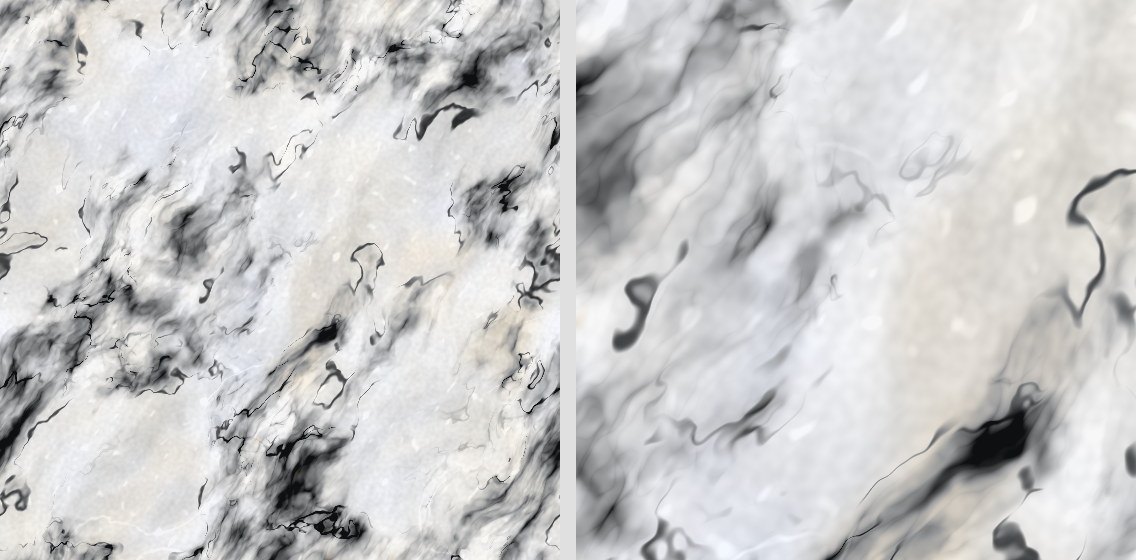
Left: the whole. Right: its middle third, enlarged.
Reproduce this texture procedurally as a WebGL 2 fragment shader.

```glsl
#version 300 es
precision highp float;
precision highp int;

uniform vec2 u_resolution;
out vec4 fragColor;

#define WHITE 0.915
#define WARP 0.035
#define GAIN 0.6
#define STREAK_CONTRAST 0.46
#define SEAM_CONTRAST 0.34
#define DETAIL_CONTRAST 0.36
#define VEIN_WIDTH 0.05
#define VEIN_DARKNESS 0.58
#define CLUMP_DARKNESS 0.42
#define GRAIN 0.026

// Integer lattices: first row runs across the grain, second along it
const mat2 CLAST = mat2(3, 1, -2, 2);
const mat2 STREAK = mat2(7, 2, -5, 2);
const mat2 CRACK = mat2(4, 3, -5, 2);
const mat2 DETAIL = mat2(13, 5, -9, 8);
const mat2 PATCH = mat2(4, 1, -1, 4);
const mat2 SPECK = mat2(113, 50, -53, 109);

// Random unit gradient for a wrapped cell
vec2 gradient(ivec2 cell, int seed) {
    uint h = uint(cell.x) * 1597u + uint(cell.y) * 51749u + uint(seed) * 7919u;
    h = (h ^ (h >> 15)) * 739391u;
    h = (h ^ (h >> 13)) * 974711u;
    h ^= h >> 16;
    float angle = float(h & 65535u) * 6.28319 / 65536.0;
    return vec2(cos(angle), sin(angle));
}

// Gradient noise on a skewed lattice that repeats over the unit square
float noise(vec2 uv, mat2 lattice, int seed) {
    vec2 p = lattice * uv;
    vec2 base = floor(p), f = p - base;
    vec2 s = f * f * f * (f * (f * 6.0 - 15.0) + 10.0);
    mat2 adjugate = mat2(lattice[1].y, -lattice[0].y, -lattice[1].x, lattice[0].x);
    int cells = int(round(determinant(lattice)));
    float sum = 0.0;
    for (int i = 0; i < 4; i++) {
        vec2 corner = vec2(i & 1, i >> 1);
        ivec2 id = (ivec2(round(adjugate * (base + corner))) + 4 * cells) % cells;
        vec2 w = mix(1.0 - s, s, corner);
        sum += w.x * w.y * dot(gradient(id, seed), f - corner);
    }
    return 1.5 * sum;
}

float fbm(vec2 uv, mat2 lattice, int octaves, int seed) {
    float sum = 0.0, amplitude = 1.0;
    for (int i = 0; i < octaves; i++) {
        sum += amplitude * noise(uv, lattice, seed + i);
        lattice *= 2.0;
        amplitude *= GAIN;
    }
    return sum;
}

// Sharp dark creases between pale lobes
float seams(vec2 uv, mat2 lattice, int octaves, int seed) {
    float sum = 0.0, amplitude = 1.0;
    for (int i = 0; i < octaves; i++) {
        sum += amplitude * 1.2 * (exp(-7.0 * abs(noise(uv, lattice, seed + i))) - 0.32);
        lattice *= 2.0;
        amplitude *= GAIN;
    }
    return sum;
}

// Thin line along the zero contour of a field
float contour(float field, float width) {
    return 1.0 - smoothstep(0.1 * width, width, abs(field));
}

void main() {
    vec2 uv = gl_FragCoord.xy / u_resolution + vec2(0.37, 0.18);

    // Bent coordinates: broad folds, then small jags
    vec2 bent = uv + WARP * vec2(fbm(uv, PATCH, 2, 211), fbm(uv, PATCH, 2, 223));
    bent += 0.13 * WARP * vec2(fbm(uv, 2.0 * DETAIL, 3, 231), fbm(uv, 2.0 * DETAIL, 3, 237));

    // Clean pale clasts lie between busy grey zones
    float body = fbm(bent, CLAST, 5, 241);
    float busy = smoothstep(-0.2, 0.24, body);
    float streak = fbm(bent, STREAK, 5, 253);
    float seam = seams(bent, STREAK, 4, 259);
    float detail = fbm(bent, DETAIL, 4, 267);
    float clean = -0.09 + 0.14 * streak + 0.10 * detail;
    float cloudy = 0.20 + STREAK_CONTRAST * streak + SEAM_CONTRAST * seam + DETAIL_CONTRAST * detail;
    float x = max(mix(clean, cloudy, busy), -0.3);
    float dark = 0.06 + 0.52 * x + 0.52 * x * x;

    // Dark veins on clast borders and cracks, swelling and fading out
    float presence = fbm(uv, PATCH, 3, 279);
    float swell = 0.4 + 1.4 * smoothstep(-0.3, 0.7, detail + 0.4 * streak);
    float border = contour(body + 0.1, VEIN_WIDTH * swell);
    border *= smoothstep(-0.05, 0.35, presence);
    float crackField = fbm(bent, CRACK, 5, 283);
    float crackZone = smoothstep(0.0, 0.4, 0.25 * busy - presence) * (0.2 + 0.8 * busy);
    float crack = contour(crackField, VEIN_WIDTH * swell) * crackZone;
    float vein = max(border, crack) * smoothstep(-0.6, 0.2, detail + 0.4 * streak);

    // Crackled dark clumps gather beside the cracks
    float clump = exp(-5.0 * abs(crackField)) * crackZone;
    clump *= smoothstep(-0.1, 0.7, seams(bent, DETAIL, 3, 291));
    dark += VEIN_DARKNESS * vein + CLUMP_DARKNESS * clump;

    // Pale healed hairlines, bright flecks and crystal grain
    float healed = contour(noise(bent, CRACK, 297), 0.02);
    healed *= smoothstep(0.3, 0.65, fbm(uv, PATCH, 2, 301));
    float speck = noise(uv, SPECK, 307);
    float fleck = smoothstep(0.5, 0.85, noise(uv, 4.0 * DETAIL, 309));
    float tone = WHITE - dark + 0.06 * healed + 0.09 * fleck + GRAIN * speck;
    tone = clamp(tone, 0.06, 0.97);

    // Cream and cool casts in the light parts, slate in the dark ones
    float warmth = fbm(uv, PATCH, 3, 313);
    float light = smoothstep(0.55, 0.85, tone);
    vec3 color = vec3(tone);
    color += light * warmth * vec3(0.016, 0.002, -0.028);
    color += (1.0 - light) * vec3(-0.008, 0.0, 0.008);
    float peach = smoothstep(0.3, 0.9, fbm(uv, CLAST, 3, 327)) * light;
    color -= peach * vec3(0.0, 0.025, 0.065);
    float rust = smoothstep(0.75, 1.0, noise(uv, 2.0 * DETAIL, 331)) * busy;
    color -= rust * vec3(0.02, 0.07, 0.13);

    fragColor = vec4(clamp(color, 0.0, 1.0), 1.0);
}
```
